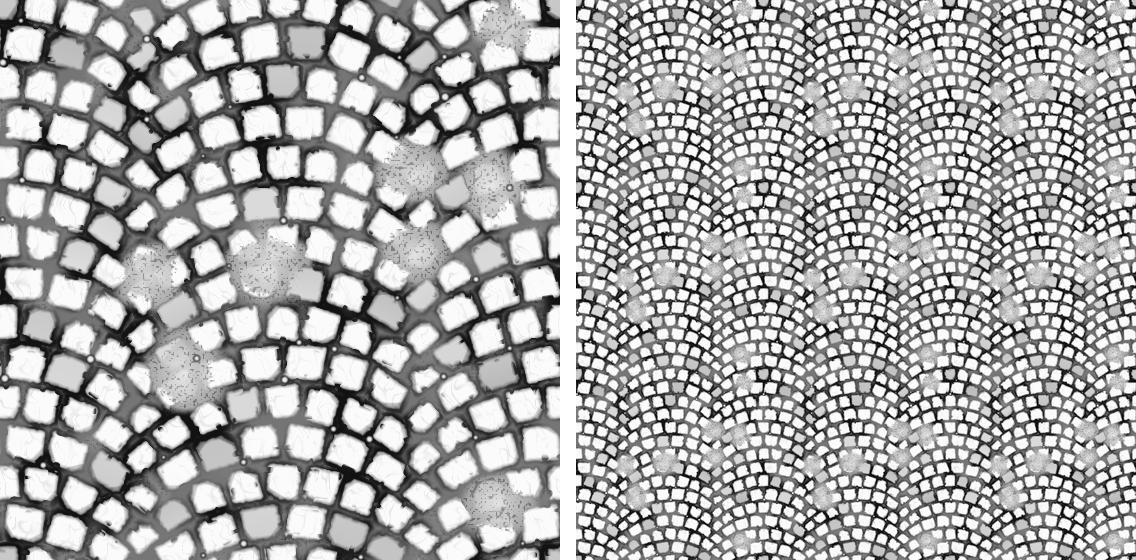
Left, the tile; right, the same tile 3 across and 3 down.
Write a WebGL 1 fragment shader that draws this texture map.

```glsl
precision highp float;
// Cobblestone paving laid in stacked arches: each row is a circular arc of tilted,
// chipped blocks, and neighbouring arches share the blocks in the valley between them.
// Blocks are rounded boxes from hashed slots; joints hold pebbles and cellular sand drifts.

uniform vec2 u_resolution;

const float COLUMNS = 2.0;          // arches across
const float ROWS = 14.0;            // arcs down, even so that the bond wraps
const float RADIUS = 0.3667;        // arc radius
const vec2 PEAK = vec2(0.505, -0.0036);
const float JOINT = 0.0042;         // half the joint width
const float ROUNDING = 0.007;
const float VALLEY_WIDTH = 0.029;   // half width of the shared blocks
const float DULL_SHARE = 0.16;
const float PEBBLE_SHARE = 0.17;
const float SAND_CELLS = 5.0;
const float SAND_SHARE = 0.5;
const float STONE_TONE = 0.985;
const float JOINT_DARK = 0.07;
const float JOINT_LIGHT = 0.46;

float hash(vec2 p) {
  p = fract(p * vec2(0.1031, 0.1137) + 0.071);
  p += dot(p, p.yx + 33.33);
  return fract((p.x + p.y) * p.x * 17.3 + p.y * 7.1);
}

vec4 hash4(vec2 p) {
  return vec4(hash(p), hash(p + 17.3), hash(p + 41.7), hash(p + 73.1));
}

// Value noise whose lattice wraps after a whole period
float noise(vec2 p, float period) {
  vec2 cell = floor(p), f = fract(p);
  vec2 a = mod(cell, period), b = mod(cell + 1.0, period);
  f = f * f * (3.0 - 2.0 * f);
  return mix(mix(hash(a), hash(vec2(b.x, a.y)), f.x),
             mix(hash(vec2(a.x, b.y)), hash(b), f.x), f.y);
}

// Distance past the two broken corners of a block
float cornerCut(vec2 p, vec2 size, vec4 rnd) {
  vec2 side = vec2(rnd.x < 0.5 ? -1.0 : 1.0, rnd.y < 0.5 ? -1.0 : 1.0);
  vec2 n1 = normalize(vec2(0.6 + rnd.z, 1.0)), n2 = normalize(vec2(1.0, 0.6 + rnd.w));
  float cut1 = dot(p * side, n1) - dot(size, n1) + 0.004 + 0.009 * rnd.w;
  float cut2 = dot(p * side * vec2(-1.0, 1.0), n2) - dot(size, n2) + 0.003 + 0.008 * rnd.z;
  return max(cut1, cut2);
}

float blockDistance(vec2 p, vec2 size, vec4 rnd) {
  p += (rnd.zw - 0.5) * 0.16 * p.yx;
  vec2 q = abs(p) - size + ROUNDING;
  float box = length(max(q, 0.0)) + min(max(q.x, q.y), 0.0) - ROUNDING;
  return max(box, cornerCut(p, size, rnd));
}

// Sand drifts: 1 at the heart of a spot, falling to 0 at its rim
float sandCover(vec2 uv) {
  vec2 p = uv * SAND_CELLS, cell = floor(p);
  float cover = 0.0;
  for (int j = -1; j <= 1; j++) for (int i = -1; i <= 1; i++) {
    vec2 c = cell + vec2(float(i), float(j));
    vec4 rnd = hash4(mod(c, SAND_CELLS) + 5.0);
    vec2 away = (p - c - 0.2 - 0.6 * rnd.xy) * vec2(0.8 + 0.5 * rnd.w, 1.0);
    float spot = 1.0 - length(away) / (0.28 + 0.32 * rnd.w);
    if (rnd.z < SAND_SHARE) cover = max(cover, spot);
  }
  return cover;
}

void main() {
  vec2 uv = gl_FragCoord.xy / u_resolution;
  float px = 1.0 / u_resolution.y;
  float valley = asin(0.5 / COLUMNS / RADIUS);
  float column = floor((uv.x - PEAK.x) * COLUMNS + 0.5);
  float peakX = PEAK.x + column / COLUMNS;
  float angle = asin(clamp((uv.x - peakX) / RADIUS, -1.0, 1.0));
  float baseRow = floor((uv.y - PEAK.y + RADIUS * (1.0 - cos(angle))) * ROWS + 0.5);

  // Nearest two blocks and nearest pebble among the neighbouring slots
  float d1 = 1.0, d2 = 1.0, pebble = 1.0;
  vec2 local = vec2(0.0), size = vec2(0.03), seed = vec2(0.0);
  vec4 look = vec4(0.0);
  for (int j = -1; j <= 1; j++) for (int i = -1; i <= 1; i++) {
    float row = baseRow + float(j);
    float paired = mod(row, 2.0);
    float pitch = valley / (4.0 - 0.5 * paired);
    float slot = floor(angle / pitch - 0.5 * paired + 0.5) + 0.5 * paired + float(i);
    float a = slot * pitch;
    if (abs(a) > valley + 0.01) continue;
    bool shared = abs(a) > valley - 0.01;
    float place = floor((column * 2.0 + a / valley) * 28.0 + 0.5);
    vec2 id = vec2(mod(place, 56.0 * COLUMNS), mod(row, ROWS)) + 1.0;
    vec4 rnd = hash4(id), shape = hash4(id + 131.0);
    vec2 centre = vec2(peakX + RADIUS * sin(a), PEAK.y + row / ROWS - RADIUS * (1.0 - cos(a)));
    float tilt = (shared ? valley * (rnd.x < 0.5 ? -1.0 : 1.0) : a) + (rnd.y - 0.5) * 0.14;
    vec2 extent = vec2(0.5 * pitch * RADIUS, 0.5 / ROWS * cos(a)) - JOINT;
    if (shared) extent.x = VALLEY_WIDTH;
    extent -= 0.0025 * shape.yz;
    vec2 p = uv - centre - (rnd.zw - 0.5) * 0.004;
    p = vec2(cos(tilt) * p.x - sin(tilt) * p.y, sin(tilt) * p.x + cos(tilt) * p.y);
    float d = blockDistance(p, extent, shape);
    if (d < d1) { d2 = d1; d1 = d; local = p; size = extent; seed = id; look = shape; }
    else d2 = min(d2, d);
    if (rnd.w < PEBBLE_SHARE)
      pebble = min(pebble, length(p - extent * vec2(1.0, -1.0) - vec2(0.003, -0.003)) - 0.003 - 0.004 * rnd.z);
  }

  // Ragged edge with a few chips
  float d = max(d1, 0.5 * (d1 - d2) + 0.8 * JOINT);
  vec2 grainAt = local + seed * 0.37 + 2.0;
  d += (noise(grainAt * 170.0, 512.0) - 0.5) * 0.0024;
  d += 0.005 * smoothstep(0.72, 0.85, noise(grainAt * 75.0, 512.0));

  // Block face: veins, broken facets, dull blocks and a soft rim
  float dull = step(hash(seed + 211.0), DULL_SHARE);
  float warp = noise(grainAt * 45.0, 512.0);
  float vein = noise(vec2(grainAt.x * 125.0 + grainAt.y * 25.0 + warp * 3.0, grainAt.y * 38.0), 512.0);
  float veins = 1.0 - smoothstep(0.0, 0.09, abs(vein - 0.5));
  float face = STONE_TONE - 0.10 * veins * (1.0 - dull) * warp;
  face -= dull * (0.12 + 0.12 * look.x + 2.0 * local.y * (look.y - 0.5));
  float facet = smoothstep(-0.0075 - px, -0.0075 + px, cornerCut(local, size, look));
  face -= facet * (0.10 + 0.10 * look.w);
  face *= 1.0 - 0.42 * pow(smoothstep(-0.009, 0.001, d), 1.6);

  // Joint bed: dark seams, paler where wide or dusty
  float dust = noise(uv * 13.0, 13.0) * 0.75 + noise(uv * 47.0, 47.0) * 0.25;
  float bed = mix(JOINT_DARK, JOINT_LIGHT, smoothstep(0.3, 0.85, dust + 28.0 * max(d - 0.003, 0.0)));

  // Sand fills the joints first, then creeps grain by grain over the faces
  float grain = noise(uv * 300.0, 300.0);
  float cover = sandCover(uv);
  float drift = cover + 0.35 * (noise(uv * 24.0, 24.0) - 0.5);
  float sand = 0.60 + 0.24 * cover - 0.24 * smoothstep(0.62, 0.9, grain);
  bed = mix(bed, sand, smoothstep(0.0, 0.32, drift));
  face = mix(face, sand + 0.06, smoothstep(0.34, 0.48, drift + 0.18 * (grain - 0.5)) * 0.9);

  float tone = mix(face, bed, smoothstep(-px, px, d));
  float pebbleTone = mix(0.92, 0.45, smoothstep(-0.004, 0.0, pebble));
  tone *= 1.0 - 0.5 * (1.0 - smoothstep(0.0, 0.004, pebble));
  tone = mix(pebbleTone, tone, smoothstep(-px, px, pebble));
  gl_FragColor = vec4(vec3(clamp(tone, 0.0, 1.0)), 1.0);
}
```
